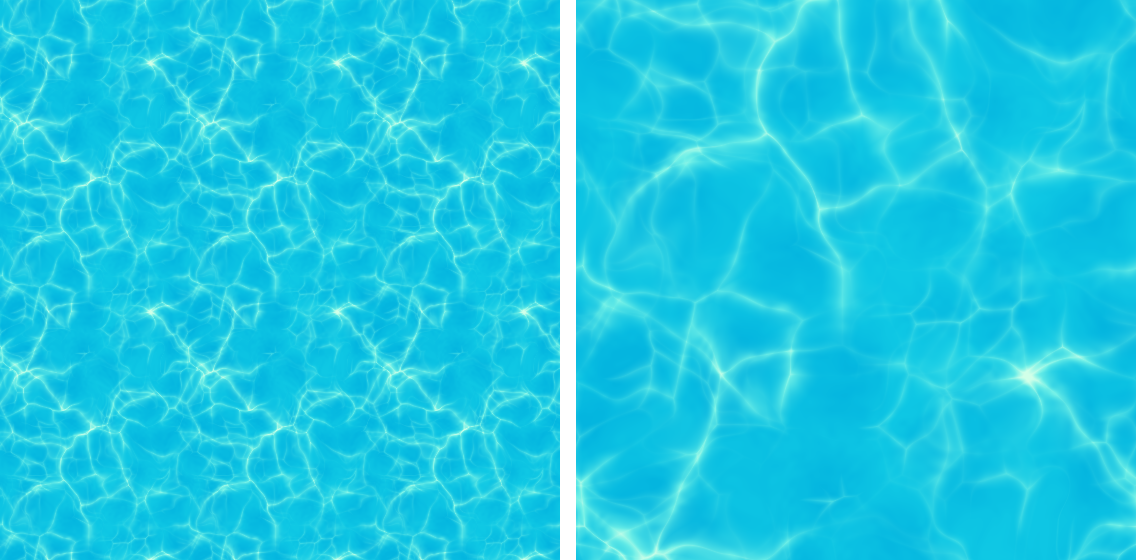
Left: the whole. Right: its middle third, enlarged.
Write a WebGL 2 fragment shader that draws this texture.

```glsl
#version 300 es
precision highp float;
// Seamless turquoise pool water with a web of bright caustic light, tiled 3 by 2.25.

uniform vec2 u_resolution;
out vec4 fragColor;

const vec2 REPEATS = vec2(3.0, 2.25);
const vec2 TILE_CELLS = vec2(3.0, 4.0);

const vec3 DEEP = vec3(0.015, 0.71, 0.875);
const vec3 WATER = vec3(0.06, 0.785, 0.895);
const vec3 CREST = vec3(0.44, 0.94, 0.905);
const vec3 GLINT = vec3(0.82, 1.0, 0.91);

vec2 hash2(vec2 p, float seed) {
    vec3 q = fract(vec3(p.xyx + seed * 7.31) * vec3(0.1031, 0.1030, 0.0973));
    q += dot(q, q.yzx + 33.33);
    return fract((q.xx + q.yz) * q.zy);
}

// Two channels of value noise that wrap after one tile.
vec2 tileNoise(vec2 p, float scale, float seed) {
    p *= scale;
    vec2 period = TILE_CELLS * scale;
    vec2 cell = floor(p);
    vec2 f = fract(p);
    f = f * f * (3.0 - 2.0 * f);
    vec2 a = hash2(mod(cell, period), seed);
    vec2 b = hash2(mod(cell + vec2(1.0, 0.0), period), seed);
    vec2 c = hash2(mod(cell + vec2(0.0, 1.0), period), seed);
    vec2 d = hash2(mod(cell + vec2(1.0, 1.0), period), seed);
    return mix(mix(a, b, f.x), mix(c, d, f.x), f.y);
}

// Distances to the three nearest scattered seeds, sorted, wrapping per tile.
vec3 nearestSeeds(vec2 p, float scale, float seed) {
    p *= scale;
    vec2 cell = floor(p);
    vec3 nearest = vec3(9.0);
    for (int y = -2; y <= 2; y++) {
        for (int x = -2; x <= 2; x++) {
            vec2 id = cell + vec2(x, y);
            vec2 jitter = 0.08 + 0.84 * hash2(mod(id, TILE_CELLS * scale), seed);
            float d = length(id + jitter - p);
            if (d < nearest.x) nearest = vec3(d, nearest.xy);
            else if (d < nearest.y) nearest = vec3(nearest.x, d, nearest.y);
            else nearest.z = min(nearest.z, d);
        }
    }
    return nearest;
}

// Light along cell borders: a thin core, a soft halo and a knot where borders meet.
float caustic(vec3 nearest, float sharpness, float strength) {
    float border = nearest.y - nearest.x;
    float knot = exp(-9.0 * (nearest.z - nearest.x));
    float core = exp(-border * sharpness) * strength * (0.8 + 0.6 * knot);
    float halo = 0.13 * exp(-border * sharpness * 0.25) * (0.2 + strength);
    return core + halo;
}

// Thin wisps along the mid level of a noise field.
float wisps(vec2 p, float scale, float seed) {
    float ridge = 1.0 - abs(2.0 * tileNoise(p, scale, seed).x - 1.0);
    return pow(ridge, 9.0);
}

void main() {
    vec2 uv = gl_FragCoord.xy / u_resolution;
    vec2 p = (uv - vec2(0.0, 1.0)) * REPEATS * TILE_CELLS;

    // Bend the web so that its strands waver.
    vec2 swell = tileNoise(p, 2.0, 1.0) - 0.5;
    vec2 ripple = tileNoise(p, 5.0, 2.0) - 0.5;
    vec2 bent = p + 0.26 * swell + 0.10 * ripple;

    // Strands fade in and out along their length.
    vec2 fade = smoothstep(0.2, 0.8, tileNoise(p, 2.0, 3.0));
    float fineFade = smoothstep(0.2, 0.85, tileNoise(p, 3.0, 4.0).x);

    vec3 broad = nearestSeeds(bent, 1.0, 5.0);
    vec3 medium = nearestSeeds(bent + 0.08 * ripple.yx, 2.0, 6.0);
    vec3 fine = nearestSeeds(bent - 0.12 * swell.yx, 3.0, 7.0);

    float light = caustic(broad, 19.0, 0.12 + 0.85 * fade.x);
    light += caustic(medium, 12.0, 0.06 + 0.8 * fade.y * fade.y);
    light += caustic(fine, 10.0, 0.42 * fineFade * fineFade);
    light += 0.10 * wisps(bent, 4.0, 8.0) * (fade.x + fineFade);
    light = max(light - 0.10, 0.0);
    light = 1.35 * light / (1.0 + 0.4 * light);

    // Darker hollows inside the cells, with broad drift and faint grain.
    float drift = tileNoise(p, 1.0, 9.0).x;
    float grain = tileNoise(bent, 20.0, 10.0).x - 0.5;
    float shade = 0.12 + 0.6 * smoothstep(0.05, 0.65, medium.x);
    shade += 0.6 * (drift - 0.35) + 0.26 * grain;

    vec3 color = mix(DEEP, WATER, clamp(shade, 0.0, 1.0));
    color = mix(color, CREST, clamp(light * (0.9 + 0.5 * grain), 0.0, 1.0));
    color = mix(color, GLINT, smoothstep(0.85, 1.6, light));
    fragColor = vec4(color, 1.0);
}
```
